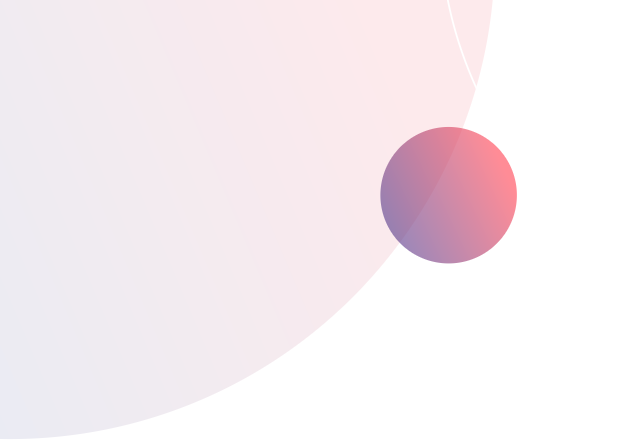
A WebGL 2 fragment shader for this background:

```glsl
#version 300 es
precision highp float;

uniform vec2 u_resolution;
out vec4 outColor;

const vec3 WHITE = vec3(1.0);
const vec3 PALE_LAVENDER = vec3(0.918, 0.922, 0.953);
const vec3 PALE_PINK = vec3(0.992, 0.918, 0.926);
const vec3 VIOLET = vec3(0.60, 0.53, 0.73);
const vec3 CORAL = vec3(1.0, 0.55, 0.59);

float circleDistance(vec2 p, vec2 center, float radius) {
    return length(p - center) - radius;
}

// Coverage of a shape, softened over one pixel
float coverage(float dist, float pixel) {
    return clamp(0.5 - dist / pixel, 0.0, 1.0);
}

// Linear blend along a direction, from start to start + span
vec3 linearGradient(vec2 p, vec2 dir, float start, float span, vec3 from, vec3 to) {
    float t = (dot(p, normalize(dir)) - start) / span;
    return mix(from, to, clamp(t, 0.0, 1.0));
}

void main() {
    // Units of canvas height, origin at the lower left
    float pixel = 1.0 / u_resolution.y;
    vec2 p = gl_FragCoord.xy * pixel;

    // Large pale disc
    float disc = coverage(circleDistance(p, vec2(0.0226, 1.1036), 1.097), pixel);
    vec3 discColor = linearGradient(p, vec2(0.92, 0.39), 0.0, 1.15, PALE_LAVENDER, PALE_PINK);
    vec3 color = mix(WHITE, discColor, disc);

    // Thin white arc, visible only across the disc
    float arcDist = abs(circleDistance(p, vec2(1.904, 1.179), 0.9087)) - 0.002;
    color = mix(color, WHITE, coverage(arcDist, pixel));

    // Small vivid ball, tinted where the disc overlaps it
    vec2 ballCenter = vec2(1.015, 0.5584);
    float ballRadius = 0.1544;
    float ball = coverage(circleDistance(p, ballCenter, ballRadius), pixel);
    vec3 ballColor = linearGradient(p - ballCenter, vec2(0.9, 0.43),
                                    -ballRadius, 1.9 * ballRadius, VIOLET, CORAL);
    ballColor *= mix(WHITE, discColor, 0.7 * disc);
    color = mix(color, ballColor, ball);

    outColor = vec4(color, 1.0);
}
```
